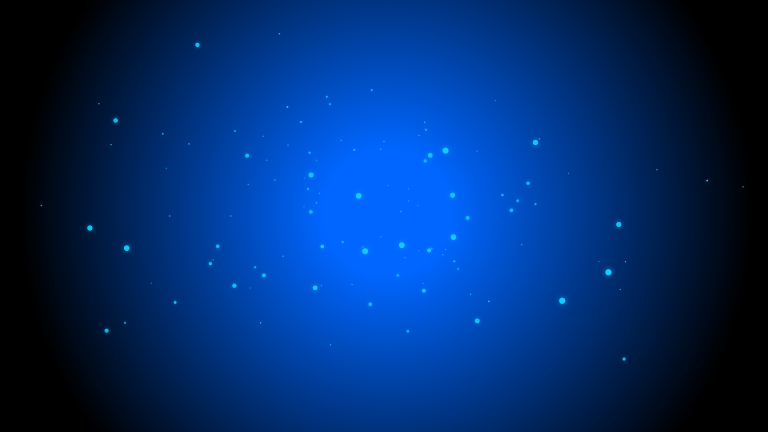
Reproduce this background procedurally as a WebGL 1 fragment shader.

```glsl
precision highp float;

uniform vec2 u_resolution;

// All lengths are fractions of the canvas height
const vec3 GLOW_COLOR = vec3(0.0, 0.4, 1.0);
const vec3 MOTE_COLOR = vec3(0.08, 0.80, 1.0);
const vec2 GLOW_CENTER = vec2(0.006, 0.008);
const float GLOW_PEAK = 1.21;
const float GLOW_FALLOFF = 1.43;

const int MOTE_COUNT = 115;
const vec2 MOTE_CENTER = vec2(-0.02, 0.0);
const vec2 MOTE_SPREAD = vec2(0.34, 0.145);
const float MOTE_MIN_RADIUS = 0.0013;
const float MOTE_MAX_RADIUS = 0.0075;
const float MOTE_RARITY = 3.5;
const float HALO_STRENGTH = 0.3;
const float TAU = 6.2831853;

vec4 hash4(float n) {
    return fract(sin(n * vec4(12.9898, 78.233, 39.425, 57.583) + 4.7) * 43758.545);
}

// Linear radial falloff with a flat bright core
vec3 glow(vec2 p) {
    float level = GLOW_PEAK - GLOW_FALLOFF * length(p - GLOW_CENTER);
    return GLOW_COLOR * clamp(level, 0.0, 1.0);
}

// Normally distributed offset from two uniform values
vec2 gaussian(vec2 h) {
    float angle = TAU * h.y;
    return sqrt(-2.0 * log(max(h.x, 0.01))) * vec2(cos(angle), sin(angle));
}

// Disc with a soft halo around it
float mote(float dist, float radius, float pixel) {
    float core = clamp((radius - dist) / pixel + 0.5, 0.0, 1.0);
    float falloff = dist / (radius * 1.4);
    return max(core, HALO_STRENGTH * exp(-falloff * falloff));
}

void main() {
    float pixel = 1.0 / u_resolution.y;
    vec2 p = (gl_FragCoord.xy - 0.5 * u_resolution) * pixel;
    vec3 color = glow(p);

    // Scattered motes, mostly tiny with a few large ones
    for (int i = 0; i < MOTE_COUNT; i++) {
        vec4 h = hash4(float(i) + 1.0);
        vec2 center = MOTE_CENTER + MOTE_SPREAD * gaussian(h.xy);
        float radius = mix(MOTE_MIN_RADIUS, MOTE_MAX_RADIUS, pow(h.z, MOTE_RARITY));
        float opacity = mix(0.45, 1.0, max(h.w, h.z * h.z));
        color = mix(color, MOTE_COLOR, opacity * mote(length(p - center), radius, pixel));
    }

    gl_FragColor = vec4(color, 1.0);
}
```
